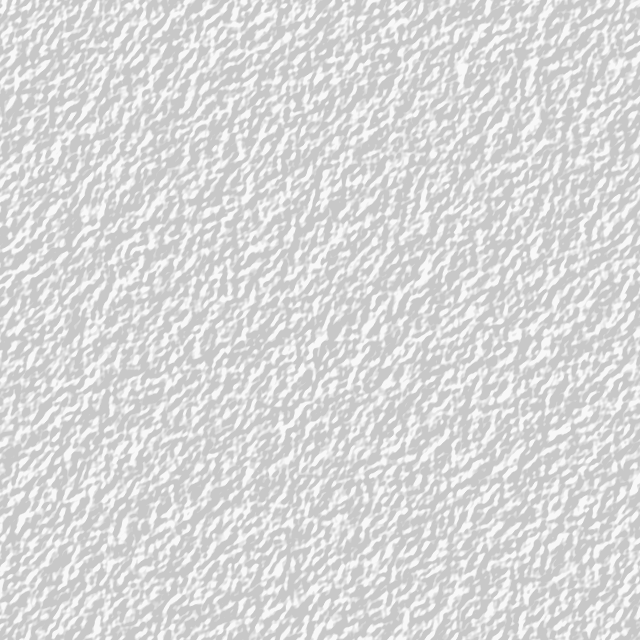
Give the GLSL for this texture, as a WebGL 1 fragment shader.

```glsl
precision highp float;
// Rough plaster lit from the side: flat grey with small white slanted ridges.
// The slope of a bumpy surface is a sum of scattered ridge kernels in three
// sizes, scaled to unit deviation, then clipped to a ramp from grey to white.

uniform vec2 u_resolution;

const vec3 SHADE_COLOR = vec3(0.785, 0.785, 0.785);
const vec3 LIGHT_COLOR = vec3(0.972, 0.972, 0.972);

const float RIDGE_ANGLE = 0.93;           // direction of the ridges, radians
const vec2 KERNEL_SIZE = vec2(0.6, 0.5);  // along and across a ridge, in cells

// Cells per canvas side and strength of each size of relief.
const float GRAIN_CELLS = 139.0;
const float FINE_CELLS = 225.0;
const float PATCH_CELLS = 48.0;
const float GRAIN_WEIGHT = 0.85;
const float FINE_WEIGHT = 0.45;
const float PATCH_WEIGHT = 0.25;

// Slopes, in standard deviations, where the ramp starts and saturates.
const float RAMP_START = -0.36;
const float RAMP_END = 1.14;

const float HALF_PI = 1.5707963;

vec3 hash3(vec2 cell) {
  vec3 p = fract(cell.xyx * vec3(0.1031, 0.1030, 0.0973));
  p += dot(p, p.yxz + 33.33);
  return fract((p.xxy + p.yzz) * p.zyx);
}

// Sum of randomly signed slope kernels, one jittered in each cell.
float slopeNoise(vec2 p, float seed) {
  vec2 along = vec2(cos(RIDGE_ANGLE), sin(RIDGE_ANGLE));
  vec2 across = vec2(-along.y, along.x);
  vec2 base = floor(p);
  vec2 local = p - base;
  float sum = 0.0;
  for (int y = -2; y <= 2; y++) {
    for (int x = -2; x <= 2; x++) {
      vec2 offset = vec2(float(x), float(y));
      vec3 rnd = hash3(base + offset + seed);
      vec2 d = local - offset - rnd.xy;
      vec2 q = vec2(dot(d, along), dot(d, across)) / KERNEL_SIZE;
      float bumpSign = rnd.z < 0.5 ? -1.0 : 1.0;
      sum += bumpSign * q.y * exp(-0.5 * dot(q, q));
    }
  }
  // Divide by the deviation: the root of the integral of the squared kernel.
  return sum / sqrt(HALF_PI * KERNEL_SIZE.x * KERNEL_SIZE.y);
}

void main() {
  vec2 uv = gl_FragCoord.xy / min(u_resolution.x, u_resolution.y);

  // Add the three sizes of relief.
  float slope = GRAIN_WEIGHT * slopeNoise(uv * GRAIN_CELLS, 17.0)
              + FINE_WEIGHT * slopeNoise(uv * FINE_CELLS, 311.0)
              + PATCH_WEIGHT * slopeNoise(uv * PATCH_CELLS, 713.0);

  // Slopes facing away stay flat grey; those facing the light turn white.
  float light = clamp((slope - RAMP_START) / (RAMP_END - RAMP_START), 0.0, 1.0);
  gl_FragColor = vec4(mix(SHADE_COLOR, LIGHT_COLOR, light), 1.0);
}
```
